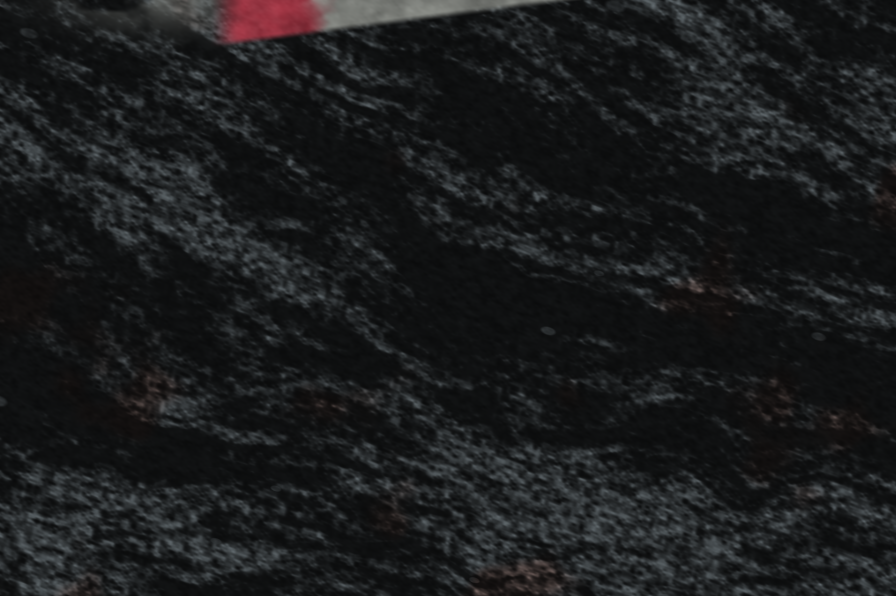
Reproduce this texture procedurally as a WebGL 2 fragment shader.

```glsl
#version 300 es
precision highp float;
// Polished black stone with pale, ragged mineral bands that sweep down to the right.
// Noise is stretched along a bent flow coordinate, then broken up by fine grain;
// oval crystals are scattered on top and a blurred pale strip crosses the upper edge.

uniform vec2 u_resolution;
out vec4 fragColor;

const vec3 STONE_TINT = vec3(0.93, 1.01, 1.05);
const vec3 RUST_TINT = vec3(1.22, 0.95, 0.88);
const vec3 STRIP_GREY = vec3(0.50, 0.51, 0.49);
const vec3 STRIP_PINK = vec3(0.58, 0.20, 0.25);
const vec2 BAND_SCALE = vec2(2.2, 11.0);
const vec2 STREAK_SCALE = vec2(10.0, 44.0);
const vec2 GRAIN_SCALE = vec2(80.0, 125.0);
const float COVER_LOW = 0.475;
const float COVER_HIGH = 0.75;
const float DARK_TONE = 0.042;
const float PALE_TONE = 0.33;
const float CRYSTAL_CELLS = 5.0;
const float CRYSTAL_CHANCE = 0.28;

float hash(vec2 cell) {
    uvec2 u = uvec2(ivec2(cell)) * uvec2(1597334673u, 3812015801u);
    uint h = (u.x ^ u.y) * 1597334673u;
    h = (h ^ (h >> 15)) * 2246822519u;
    return float((h ^ (h >> 13)) >> 8) / 16777216.0;
}

float noise(vec2 p) {
    vec2 i = floor(p), f = fract(p);
    f = f * f * (3.0 - 2.0 * f);
    return mix(mix(hash(i), hash(i + vec2(1, 0)), f.x),
               mix(hash(i + vec2(0, 1)), hash(i + vec2(1, 1)), f.x), f.y);
}

float fbm(vec2 p, int octaves) {
    float sum = 0.0, weight = 0.5, total = 0.0;
    for (int i = 0; i < octaves; i++) {
        sum += weight * noise(p);
        total += weight;
        weight *= 0.55;
        p = mat2(1.96, 0.28, -0.28, 1.96) * p + 17.3;
    }
    return sum / total;
}

float blob(vec2 p, vec2 centre, vec2 radius) {
    vec2 d = (p - centre) / radius;
    return exp(-dot(d, d));
}

// Height across the layers: steeper in the upper half, folded near the bottom.
float flowHeight(vec2 p) {
    float slope = mix(0.20, 0.52, smoothstep(0.25, 0.85, p.y));
    float fold = mix(0.26, 0.11, smoothstep(0.05, 0.45, p.y));
    return p.y + (p.x - 0.8) * slope + fold * (fbm(p * 3.4 + 5.0, 3) - 0.5);
}

// Where the pale mineral is richer or poorer.
float richness(vec2 p) {
    return 0.12 * blob(p, vec2(0.08, 0.95), vec2(0.28, 0.16))
         + 0.10 * blob(p, vec2(1.42, 1.00), vec2(0.10, 0.09))
         + 0.05 * blob(p, vec2(1.15, 0.76), vec2(0.40, 0.14))
         + 0.05 * (1.0 - smoothstep(0.15, 0.45, p.y))
         - 0.06 * blob(p, vec2(0.85, 0.50), vec2(0.45, 0.12))
         - 0.05 * blob(p, vec2(1.40, 0.48), vec2(0.20, 0.20));
}

// Sparse oval crystals lying along the layers.
float crystals(vec2 p) {
    float mask = 0.0;
    vec2 home = floor(p * CRYSTAL_CELLS);
    for (int k = 0; k < 9; k++) {
        vec2 cell = home + vec2(k % 3 - 1, k / 3 - 1);
        vec2 centre = (cell + vec2(hash(cell + 31.0), hash(cell + 67.0))) / CRYSTAL_CELLS;
        vec2 d = p - centre;
        d.y += 0.2 * d.x;
        float size = mix(0.008, 0.017, hash(cell + 93.0));
        float oval = length(d / vec2(size, size * 0.55));
        mask = max(mask, (1.0 - smoothstep(0.7, 1.2, oval)) * step(hash(cell + 11.0), CRYSTAL_CHANCE));
    }
    return mask;
}

void main() {
    vec2 p = gl_FragCoord.xy / u_resolution.y;
    float height = flowHeight(p);

    // Layers from broad bands to single grains
    float band = fbm(vec2(p.x, height) * BAND_SCALE + 3.0, 4);
    float streak = fbm(vec2(p.x, height) * STREAK_SCALE + 40.0, 3);
    float grain = fbm(vec2(p.x, p.y + 0.3 * p.x) * GRAIN_SCALE, 2);
    float mixture = 0.5 * (band + streak) + richness(p) + 0.14 * (grain - 0.5);
    float cover = smoothstep(COVER_LOW, COVER_HIGH, mixture);

    // Stone tone with crystals and faint rust
    float tone = DARK_TONE + 0.04 * grain + cover * PALE_TONE * pow(grain, 1.3);
    tone = mix(tone, 0.11 + 0.15 * grain, 0.75 * crystals(p));
    float rust = smoothstep(0.62, 0.78, fbm(p * 6.0 + 71.0, 3));
    vec3 colour = tone * mix(STONE_TINT, RUST_TINT, 0.7 * rust);

    // Blurred pale strip along the top, pink at its left end
    float mottle = fbm(p * vec2(16.0, 22.0) + 9.0, 3);
    float edge = p.y - 0.925 - 0.13 * (p.x - 0.37);
    float strip = smoothstep(-0.006, 0.008, edge) * smoothstep(0.35, 0.41, p.x);
    float pink = 1.0 - smoothstep(0.50, 0.56, p.x + 0.08 * (mottle - 0.5));
    vec3 stripColour = mix(STRIP_GREY, STRIP_PINK, pink) * (0.65 + 0.7 * mottle);
    float haze = blob(p, vec2(0.27, 1.02), vec2(0.14, 0.06)) * smoothstep(0.3, 0.6, mottle);
    colour = mix(colour, STRIP_GREY * 0.9, 0.8 * haze);
    colour = mix(colour, stripColour + 0.06 * (grain - 0.5), strip);

    fragColor = vec4(colour, 1.0);
}
```
